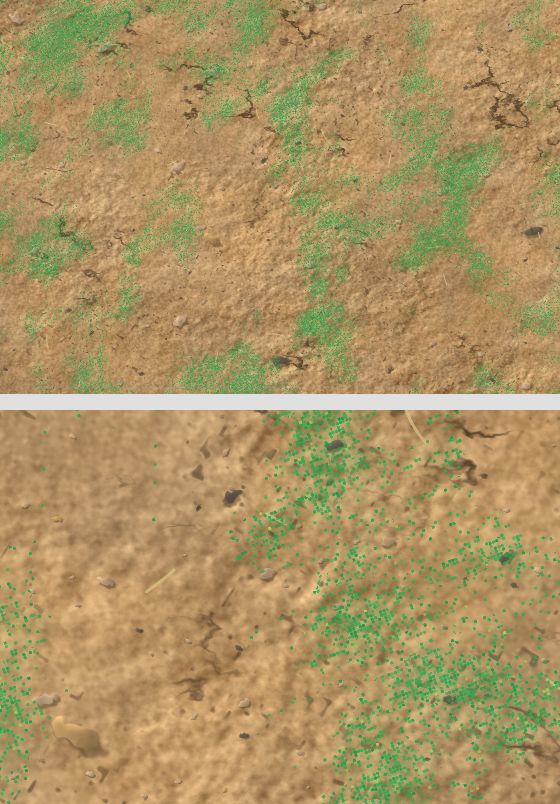
Top, the full canvas; bottom, a detail of the centre.
Write a Shadertoy shader that draws this texture.

```glsl
const vec3 SOIL_DARK = vec3(0.53, 0.395, 0.245);
const vec3 SOIL_LIGHT = vec3(0.89, 0.73, 0.525);
const vec3 CRACK_BROWN = vec3(0.27, 0.20, 0.13);
const vec3 GREEN = vec3(0.15, 0.65, 0.30);
const vec3 LEAF_PALE = vec3(0.66, 0.74, 0.34);
const vec3 STRAW = vec3(0.86, 0.77, 0.52);
const vec3 SLATE = vec3(0.37, 0.34, 0.31);
const vec3 OCHRE = vec3(0.82, 0.64, 0.36);
const vec3 STONE_PALE = vec3(0.83, 0.70, 0.57);

const vec2 BAND_NORMAL = vec2(0.69, -0.72);  // across the green diagonals
const vec2 BAND_ALONG = vec2(0.72, 0.69);
const float MEADOW_EDGE = -0.25;
const float BAND_CENTRE = 0.425;
const float BAND_WIDTH = 0.07;
const float GREEN_GAIN = 0.16;
const float GREEN_WASH = 0.26;
const float GREEN_DENSITY = 0.80;
const float DOTS_PER_HEIGHT = 345.0;
const float BROAD_TONE = 0.50;
const float CLOD_RELIEF = 0.80;
const float CRUMB_RELIEF = 0.95;
const float GRAIN = 0.33;

float hash(vec2 p) {
    return fract(sin(dot(p, vec2(127.1, 311.7))) * 43758.5);
}

vec2 hash2(vec2 p) {
    return vec2(hash(p), hash(p + 17.3));
}

mat2 rotation(float a) {
    return mat2(cos(a), -sin(a), sin(a), cos(a));
}

float noise(vec2 p) {
    vec2 i = floor(p), f = fract(p);
    f = f * f * (3.0 - 2.0 * f);
    return mix(mix(hash(i), hash(i + vec2(1, 0)), f.x),
               mix(hash(i + vec2(0, 1)), hash(i + vec2(1, 1)), f.x), f.y);
}

float fbm(vec2 p) {
    float sum = 0.0, amp = 0.5;
    for (int i = 0; i < 6; i++) {
        sum += amp * noise(p);
        p = rotation(0.6) * p * 2.03 + 7.1;
        amp *= 0.53;
    }
    return sum / 1.04;
}

// Position relative to a jittered point of a grid, in cell units
vec2 scatter(vec2 p, float cell, float seed, out vec2 id) {
    vec2 g = rotation(0.5) * p / cell + seed;
    id = floor(g) + seed * 3.0;
    return rotation(-0.5) * (fract(g) - 0.3 - 0.4 * hash2(id));
}

// Clods and crumbs lit from the upper left
vec3 soil(vec2 p) {
    vec2 warped = p + 0.03 * vec2(noise(p * 11.0), noise(p * 11.0 + 40.0));
    vec2 clods = warped * vec2(15.0, 21.0), crumbs = rotation(0.4) * p * vec2(50.0, 62.0);
    float height = fbm(clods);
    float clodLit = height - fbm(clods + vec2(-0.10, 0.18));
    float crumbLit = fbm(crumbs) - fbm(crumbs + vec2(-0.2, 0.3));
    float rough = smoothstep(0.35, 0.65, fbm(p * 4.0 + 23.0));
    float grain = noise(rotation(0.7) * p * 240.0) - 0.5;
    float tone = 0.5 + BROAD_TONE * (fbm(p * vec2(3.5, 5.0) + 31.0) - 0.5)
               + 0.4 * (height - 0.5) + GRAIN * grain
               + (0.5 + 0.9 * rough) * (CLOD_RELIEF * clodLit + CRUMB_RELIEF * crumbLit);
    vec3 col = mix(SOIL_DARK, SOIL_LIGHT, tone);
    return col + vec3(0.03, 0.0, -0.03) * (noise(p * 14.0) - 0.5);
}

// Short ragged hollows, darkest where the ground is broken
vec3 addCracks(vec3 col, vec2 p) {
    float ridge = abs(fbm(p * vec2(10.0, 15.0) + 12.0) - 0.5);
    float zone = smoothstep(0.55, 0.74, fbm(p * 8.0 + 50.0));
    float crack = 1.0 - smoothstep(0.0, 0.010 + 0.035 * zone, ridge);
    return mix(col, CRACK_BROWN, 0.8 * crack * zone);
}

vec3 addSpecks(vec3 col, vec2 p) {
    float speck = smoothstep(0.80, 0.97, noise(rotation(1.0) * p * 150.0));
    float zone = smoothstep(0.40, 0.62, fbm(p * 9.0 + 64.0));
    return mix(col, CRACK_BROWN, 0.5 * speck * zone);
}

// Three sizes of stone, each with a soft shadow to the lower right
vec3 addStones(vec3 col, vec2 p, float px) {
    float cell = 0.032;
    for (int i = 0; i < 3; i++) {
        vec2 id;
        vec2 q = scatter(p, cell, float(i) * 5.0 + 1.0, id);
        float present = step(hash(id + 3.0), 0.32);
        float r = mix(0.04, 0.09, hash(id + 5.0));
        mat2 turn = rotation(1.6 * hash(id + 6.0) - 0.6);
        float wobble = 0.8 * r * (noise(q / r * 1.7 + id) - 0.5);
        vec2 stretch = vec2(0.8, 1.5);
        float d = length(turn * q * stretch) - r + wobble;
        float shade = length(turn * (q - vec2(0.25, -0.35) * r) * stretch) - r + wobble;
        float kind = hash(id + 8.0);
        vec3 tint = kind < 0.22 ? SLATE : mix(OCHRE, STONE_PALE, smoothstep(0.26, 0.45, kind));
        tint *= 0.95 + 0.12 * (q.y - q.x) / r + 0.3 * (noise(p * 120.0) - 0.5);
        float aa = px / cell;
        col = mix(col, CRACK_BROWN, 0.45 * present * (1.0 - smoothstep(-0.2 * r, 0.4 * r, shade)));
        col = mix(col, tint, 0.75 * present * (1.0 - smoothstep(-aa, aa, d)));
        cell *= 2.4;
    }
    return col;
}

vec3 addStraws(vec3 col, vec2 p, float px) {
    vec2 id;
    float cell = 0.12;
    vec2 q = scatter(p, cell, 8.0, id) * cell;
    q = rotation(6.28 * hash(id)) * q;
    float reach = mix(0.005, 0.02, hash(id + 4.0));
    q.y += 14.0 * (hash(id + 7.0) - 0.5) * q.x * q.x;
    float d = length(vec2(max(abs(q.x) - reach, 0.0), q.y)) - 0.0012;
    float blade = 1.0 - smoothstep(-0.5 * px, 0.7 * px, d);
    return mix(col, STRAW, 0.75 * blade * step(hash(id + 2.0), 0.35));
}

// Soft green dots over a faint wash, dense along the diagonals
vec3 addGreen(vec3 col, vec2 p, float px) {
    float across = dot(p, BAND_NORMAL) + 0.08 * (noise(p * 5.0) - 0.5);
    float meadow = 1.0 - smoothstep(MEADOW_EDGE - 0.10, MEADOW_EDGE + 0.08, across);
    float offset = (across - BAND_CENTRE) / BAND_WIDTH;
    float favour = GREEN_GAIN * max(0.85 * meadow, exp(-offset * offset));
    vec2 patches = vec2(across * 14.0, dot(p, BAND_ALONG) * 10.0) + 80.0;
    float density = GREEN_DENSITY * smoothstep(0.47, 0.94, fbm(patches) + favour);
    vec2 g = rotation(0.35) * p * DOTS_PER_HEIGHT, id = floor(g);
    float aa = 0.5 * px * DOTS_PER_HEIGHT;
    vec2 q = fract(g) - 0.35 - 0.3 * hash2(id + 11.0);
    float dotMask = 1.0 - smoothstep(0.5 - aa, 0.55 + aa, length(q));
    dotMask *= step(hash(id), density) * mix(0.55, 1.0, hash(id + 25.0));
    vec3 tint = mix(GREEN, LEAF_PALE, step(0.93, hash(id + 40.0)));
    col = mix(col, GREEN, GREEN_WASH * density);
    return mix(col, tint * (0.9 + 0.2 * hash(id + 70.0)), dotMask);
}

void mainImage(out vec4 fragColor, in vec2 fragCoord) {
    vec2 p = fragCoord / iResolution.y;
    float px = 1.0 / iResolution.y;
    vec3 col = soil(p);
    col = addSpecks(col, p);
    col = addCracks(col, p);
    col = addStones(col, p, px);
    col = addStraws(col, p, px);
    col = addGreen(col, p, px);
    fragColor = vec4(clamp(col, 0.0, 1.0), 1.0);
}
```
